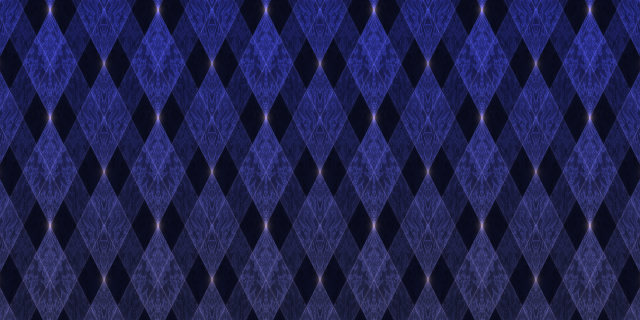
A Shadertoy shader for this pattern:

```glsl
const float REPEATS_DOWN = 2.964;
const vec3 WELL = vec3(0.035, 0.045, 0.12);
const vec3 SHEET_TOP = vec3(0.06, 0.065, 0.21);
const vec3 SHEET_LOW = vec3(0.08, 0.08, 0.135);
const vec3 THREAD_TOP = vec3(0.20, 0.21, 0.44);
const vec3 THREAD_LOW = vec3(0.29, 0.24, 0.34);
const vec3 SPARK = vec3(0.62, 0.50, 0.48);

float hash(vec2 p) {
    return fract(sin(dot(p, vec2(127.1, 311.7))) * 43758.5453);
}

float noise(vec2 p) {
    vec2 i = floor(p);
    vec2 f = fract(p);
    f = f * f * (3.0 - 2.0 * f);
    float low = mix(hash(i), hash(i + vec2(1, 0)), f.x);
    float high = mix(hash(i + vec2(0, 1)), hash(i + vec2(1, 1)), f.x);
    return mix(low, high, f.y);
}

float fbm(vec2 p) {
    float sum = 0.0;
    float amp = 0.5;
    for (int i = 0; i < 4; i++) {
        sum += amp * noise(p);
        p = p * 2.03 + 7.1;
        amp *= 0.5;
    }
    return sum;
}

// Diamond twice as tall as wide
float diamond(vec2 p, float halfWidth, float blur) {
    float d = (abs(p.x) + 0.5 * abs(p.y) - halfWidth) * 0.894;
    return 1.0 - smoothstep(-blur, blur, d);
}

float stroke(float d, float width, float blur) {
    return 1.0 - smoothstep(width - blur, width + blur, abs(d));
}

// Distance to the nearest of the evenly spaced slanted lines
float slantDistance(float u) {
    return abs(fract(4.0 * u + 0.5) - 0.5) * 0.25 * 0.894;
}

float thread(float d, float blur) {
    return 0.75 * stroke(d, 0.003, blur) + 0.32 * exp(-d / 0.014);
}

// Nested chevrons that open away from each node
float feather(vec2 c, float blur) {
    float t = 0.5 - abs(c.y);
    float sum = 0.0;
    for (int i = 0; i < 4; i++) {
        float k = float(i);
        float apex = 0.07 + 0.055 * k;
        float slope = 0.36 - 0.055 * k;
        float reach = smoothstep(apex, apex + 0.03, t) * smoothstep(0.46, 0.2, t);
        sum += reach * stroke(abs(c.x) - slope * (t - apex), 0.002, blur) * 0.3;
    }
    float axis = stroke(c.x, 0.002, blur) * smoothstep(0.45, 0.1, t);
    return sum + 0.3 * axis;
}

// x: sheet overlap, y: fine veins, z: node glow
vec3 column(vec2 q, float px) {
    vec2 c = fract(q + vec2(0.5, 0.0)) - 0.5;
    vec2 toNode = vec2(abs(c.x), 0.5 - abs(c.y));
    float body = diamond(c, 0.25, px);
    float well = diamond(toNode - vec2(0.125, 0.0), 0.125, px);
    float glow = exp(-length(toNode * vec2(1.0, 0.7)) / 0.02);
    return vec3(body - well, body * feather(c, px), glow);
}

// Mirrored wisps running along the sheets
float wisps(vec2 q) {
    vec2 m = vec2(abs(fract(q.x + 0.5) - 0.5), fract(q.y));
    float bend = fbm(m * 9.0);
    float fine = fbm(vec2(m.x * 42.0 + 5.0 * bend, m.y * 13.0 - m.x * 16.0));
    float ridge = 1.0 - abs(2.0 * fine - 0.95);
    return 0.45 * fine + 0.5 * bend + 0.65 * pow(ridge, 5.0);
}

void mainImage(out vec4 fragColor, in vec2 fragCoord) {
    float px = REPEATS_DOWN / iResolution.y;
    vec2 q = (fragCoord - 0.5 * iResolution.xy) * px + vec2(0.0, 0.108);
    float height = smoothstep(0.0, 1.0, fragCoord.y / iResolution.y);

    // Two staggered sets of columns
    vec3 dimSet = column(q, px);
    vec3 brightSet = column(q + 0.5, px);
    float sheets = 1.0 + 0.82 * max(dimSet.x, 0.0) + 1.1 * max(brightSet.x, 0.0)
                 + min(dimSet.x, 0.0) + min(brightSet.x, 0.0);
    float veins = 0.75 * dimSet.y + 1.1 * brightSet.y;
    float glow = 0.75 * dimSet.z + brightSet.z;

    // Crossing bright threads
    float threads = thread(slantDistance(q.x - 0.5 * q.y), px * 0.7)
                  + thread(slantDistance(q.x + 0.5 * q.y), px * 0.7);
    threads *= 0.3 + 0.2 * sheets;

    // Translucent layers, then light
    float grain = wisps(q);
    vec3 color = WELL * (0.6 + 0.5 * grain);
    color += mix(SHEET_LOW, SHEET_TOP, height) * sheets * (0.3 + 0.75 * grain);
    color += mix(THREAD_LOW, THREAD_TOP, height) * (0.7 * threads + veins);
    color += SPARK * glow;
    fragColor = vec4(clamp(color, 0.0, 1.0), 1.0);
}
```
